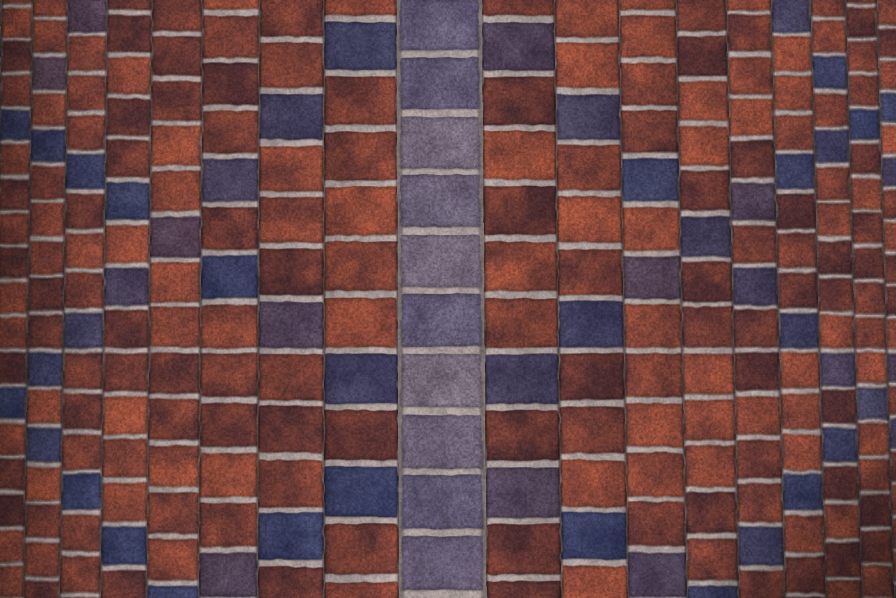
Reproduce this texture procedurally as a Shadertoy shader.

```glsl
// A pleated brick wall: a violet central pier with narrowing columns fanning to both sides.
// Columns shrink geometrically from the pier, courses converge on one level line,
// and dark blue bricks form a diamond lattice mirrored about the pier.

float hash(vec2 p) {
    vec3 q = fract(p.xyx * vec3(0.1031, 0.1030, 0.0973));
    q += dot(q, q.yzx + 33.33);
    return fract((q.x + q.y) * q.z);
}

float noise(vec2 p) {
    vec2 i = floor(p), f = fract(p);
    f = f * f * (3.0 - 2.0 * f);
    return mix(mix(hash(i), hash(i + vec2(1, 0)), f.x),
               mix(hash(i + vec2(0, 1)), hash(i + vec2(1, 1)), f.x), f.y);
}

float fbm(vec2 p) {
    float sum = 0.0, amp = 0.5;
    for (int i = 0; i < 4; i++) {
        sum += amp * noise(p);
        p = p * 2.03 + 17.1;
        amp *= 0.5;
    }
    return sum / 0.9375;
}

float roundedBox(vec2 p, vec2 halfSize, float radius) {
    vec2 q = abs(p) - halfSize + radius;
    return length(max(q, 0.0)) + min(max(q.x, q.y), 0.0) - radius;
}

// Distance from the pier axis to the outer side of column c
float columnEdge(float c) {
    return 0.0723 + 0.124 * (1.0 - pow(0.885, c)) / 0.115;
}

void mainImage(out vec4 fragColor, in vec2 fragCoord) {
    vec2 canvas = (fragCoord - 0.5 * iResolution.xy) / iResolution.y;

    // Slight lean and perspective, with the origin where the courses converge
    vec2 p = canvas + vec2(0.0117 + 0.006 * canvas.y, 0.086);
    p /= 1.0 - 0.031 * p.y;

    // Column and course
    float d = abs(p.x), side = p.x < 0.0 ? -1.0 : 1.0;
    float c = 0.0;
    if (d > 0.0723)
        c = 1.0 + floor(log(1.0 - (d - 0.0723) * 0.115 / 0.124) / log(0.885));
    float inner = c > 0.0 ? columnEdge(c - 1.0) : -0.0723;
    float outer = columnEdge(c);
    float shrink = pow(0.935, c);
    float pitch = 0.1006 * shrink;
    float row = floor(-p.y / pitch);
    vec2 id = vec2(side * c, row) + 40.0;
    float tone = hash(id), tint = hash(id + 71.3);

    // Brick outline with worn, uneven edges
    vec2 local = vec2(d - 0.5 * (inner + outer), p.y + (row + 0.5) * pitch);
    if (c < 0.5) local.x = p.x;
    vec2 worn = local + 0.003 * (vec2(noise(p * 70.0), noise(p * 70.0 + 31.0)) - 0.5);
    worn.y += 0.0022 * (tint - 0.5) + 0.02 * (tone - 0.5) * local.x;
    float sideJoint = c < 0.5 ? 0.0055 : 0.0012;
    vec2 halfSize = vec2(0.5 * (outer - inner) - sideJoint, 0.5 * pitch - 0.0061 * shrink);
    float dist = roundedBox(worn, halfSize, 0.003);
    float soft = 0.8 / iResolution.y + 0.0003 * c;
    float brick = 1.0 - smoothstep(-soft, soft, dist);

    // Fired clay: red, blue lattice or violet pier
    float mottle = fbm(p * 26.0 + id * 3.7);
    float grain = noise(p * 260.0) + noise(p * 430.0) - 1.0;
    float heat = clamp(0.12 + 0.72 * tone + 1.1 * (mottle - 0.5), 0.0, 1.0);
    vec3 clay = mix(vec3(0.31, 0.18, 0.19), vec3(0.62, 0.32, 0.24), heat);
    bool lattice = mod(row - c, 8.0) == 1.0 || mod(row + c, 8.0) == 1.0;
    if (c < 0.5) {
        clay = mix(vec3(0.37, 0.34, 0.44), vec3(0.47, 0.42, 0.48), tone);
        clay += 0.16 * (mottle - 0.5);
    } else if (lattice) {
        clay = mix(vec3(0.21, 0.23, 0.36), vec3(0.33, 0.25, 0.31), tint * tint);
        clay += 0.14 * (mottle - 0.45);
    }
    clay *= 1.0 + 0.22 * grain;
    clay *= 0.82 + 0.18 * smoothstep(0.0, 0.008, -dist);

    // Sandy mortar, dimmed in the upright joints and under each brick
    vec3 mortar = vec3(0.66, 0.61, 0.60) * (0.88 + 0.24 * fbm(p * 60.0) + 0.12 * grain);
    if (c < 0.5) mortar *= mix(0.72, 1.0, smoothstep(0.0, 0.006, halfSize.x - abs(local.x)));
    mortar *= 1.0 - 0.2 * step(local.y, 0.0) * (1.0 - smoothstep(0.0, 0.004, dist));
    vec3 color = mix(mortar, clay, brick);

    // Folds between columns
    if (c > 0.5) {
        float fold = min(d - inner, outer - d);
        color *= mix(0.55, 1.0, smoothstep(0.0, 0.005, fold));
        color *= 1.04 - 0.12 * (d - inner) / (outer - inner);
    }

    // Light falls away towards the left and the lower right
    color *= 1.0 - 0.25 * smoothstep(0.55, 0.78, -canvas.x);
    color *= 1.0 - 0.3 * smoothstep(0.8, 1.2, canvas.x - canvas.y);
    fragColor = vec4(clamp(color, 0.0, 1.0), 1.0);
}
```
